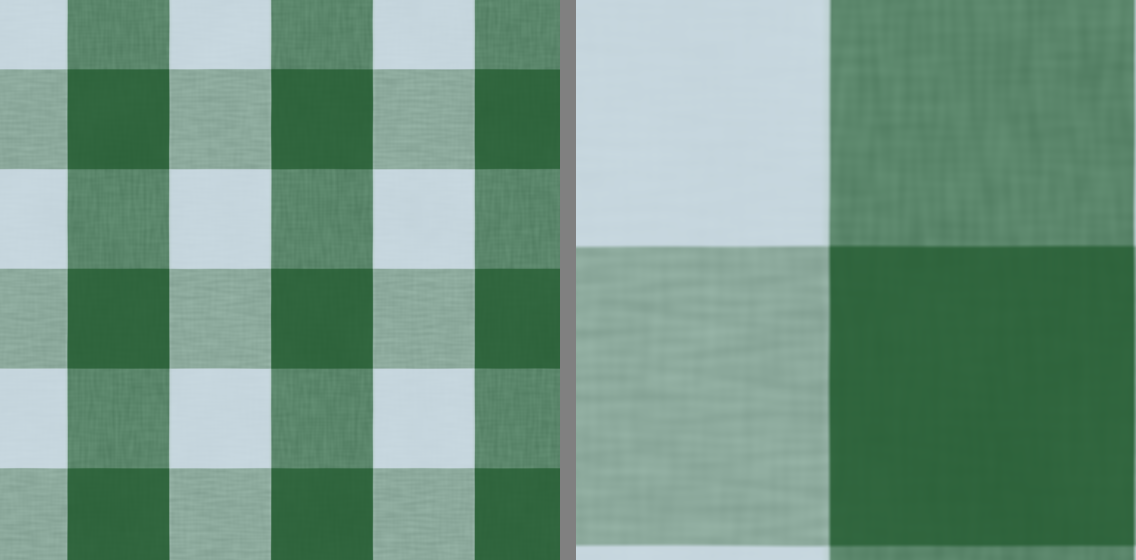
Left: the whole. Right: its middle third, enlarged.
Give the GLSL for this pattern, as a WebGL 2 fragment shader.

```glsl
#version 300 es
precision highp float;
// Woven gingham: green warp stripes cross green weft stripes on a pale blue cloth.
// Two periodic stripe masks select one of four yarn mixes; stretched gradient
// noise adds faint threads, mostly where green and pale yarns interlace.

uniform vec2 u_resolution;
out vec4 fragColor;

// Stripe layout in canvas units: x for the warp, y for the weft
const vec2 PERIOD = vec2(0.3636, 0.3562);
const vec2 STRIPE_CENTER = vec2(0.2115, 0.0747);
const vec2 HALF_WIDTH = vec2(0.0909, 0.0891);
const float EDGE_SOFTNESS = 0.0016;
const float EDGE_WOBBLE = 0.0007;

// Yarn mixes
const vec3 PALE = vec3(0.775, 0.838, 0.868);
const vec3 WARP_GREEN = vec3(0.355, 0.525, 0.418);
const vec3 WEFT_GREEN = vec3(0.550, 0.664, 0.612);
const vec3 DEEP_GREEN = vec3(0.187, 0.396, 0.240);
const vec3 SEAM_TINT = vec3(0.700, 0.790, 0.765);

// Cloth texture
const float SEAM_WIDTH = 0.006;
const float SEAM_STRENGTH = 0.4;
const float THREAD_CONTRAST = 0.055;
const float MOTTLE_CONTRAST = 0.012;
const float PLAIN_TEXTURE = 0.22; // texture left in single-colour checks

// Pseudo-random unit gradient for a lattice point
vec2 latticeGradient(vec2 cell) {
    vec3 p = fract(cell.xyx * vec3(0.1031, 0.1030, 0.0973));
    p += dot(p, p.yzx + 33.33);
    float angle = 6.28318 * fract((p.x + p.y) * p.z);
    return vec2(cos(angle), sin(angle));
}

float gradientNoise(vec2 p) {
    vec2 i = floor(p);
    vec2 f = p - i;
    vec2 u = f * f * f * (f * (f * 6.0 - 15.0) + 10.0);
    vec2 e = vec2(0.0, 1.0);
    float a = dot(latticeGradient(i), f);
    float b = dot(latticeGradient(i + e.yx), f - e.yx);
    float c = dot(latticeGradient(i + e.xy), f - e.xy);
    float d = dot(latticeGradient(i + e.yy), f - e.yy);
    return mix(mix(a, b, u.x), mix(c, d, u.x), u.y);
}

// Signed distance to the nearest stripe on each axis, negative inside
vec2 stripeDistance(vec2 p) {
    vec2 q = (p - STRIPE_CENTER) / PERIOD;
    return abs(q - round(q)) * PERIOD - HALF_WIDTH;
}

void main() {
    vec2 p = gl_FragCoord.xy / u_resolution.y;
    float soft = max(EDGE_SOFTNESS, 0.75 / u_resolution.y);

    // Stripe masks with slightly uneven edges
    vec2 wobble = vec2(gradientNoise(vec2(p.x * 5.0, p.y * 14.0)),
                       gradientNoise(vec2(p.x * 14.0, p.y * 5.0) + 40.0));
    vec2 dist = stripeDistance(p + EDGE_WOBBLE * wobble);
    vec2 stripe = 1.0 - smoothstep(vec2(-soft), vec2(soft), dist);

    // Four checks from the two crossing stripe sets
    vec3 color = mix(mix(PALE, WARP_GREEN, stripe.x),
                     mix(WEFT_GREEN, DEEP_GREEN, stripe.x), stripe.y);

    // Narrow tinted seam beside the warp stripes on pale cloth
    float seam = (1.0 - smoothstep(0.0, SEAM_WIDTH, dist.x)) * (1.0 - stripe.x);
    color = mix(color, SEAM_TINT, seam * SEAM_STRENGTH * (1.0 - 0.5 * stripe.y));

    // Fine threads: upright in the warp checks, level in the weft checks
    float upright = gradientNoise(p * vec2(180.0, 28.0))
                  + 0.5 * gradientNoise(p * vec2(95.0, 12.0) + 17.0);
    float level = gradientNoise(p * vec2(28.0, 180.0) + 71.0)
                + 0.5 * gradientNoise(p * vec2(12.0, 95.0) + 53.0);
    float threads = mix(level, upright, mix(0.3, 0.6, stripe.x));
    float mixedYarn = abs(stripe.x - stripe.y);
    float textureAmount = mix(PLAIN_TEXTURE, 1.0, mixedYarn);
    color += threads * THREAD_CONTRAST * textureAmount;

    // Broad, soft unevenness of the dye
    color += MOTTLE_CONTRAST * gradientNoise(p * 9.0 + 5.0);

    fragColor = vec4(clamp(color, 0.0, 1.0), 1.0);
}
```
